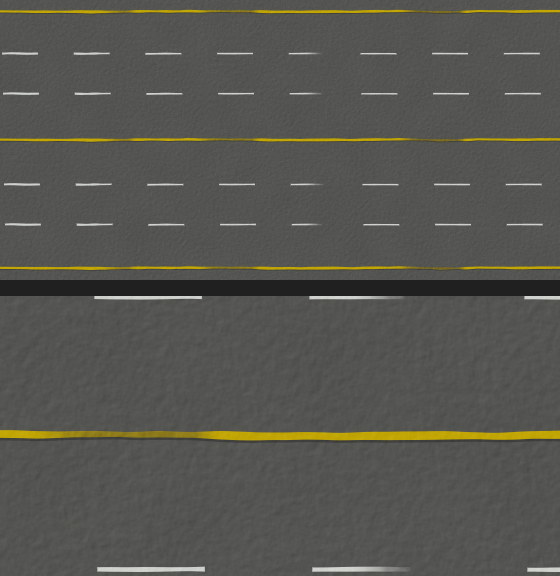
Top, the full canvas; bottom, a detail of the centre.
Write a Shadertoy shader that draws this texture.

```glsl
vec2 hashGradient(vec2 cell) {
    vec3 p = fract(cell.xyx * vec3(0.1031, 0.1030, 0.0973));
    p += dot(p, p.yzx + 33.33);
    return fract((p.xx + p.yz) * p.zy) * 2.0 - 1.0;
}

float gradientNoise(vec2 p) {
    vec2 i = floor(p), f = p - i;
    vec2 u = f * f * f * (f * (f * 6.0 - 15.0) + 10.0);
    float a = dot(hashGradient(i), f);
    float b = dot(hashGradient(i + vec2(1, 0)), f - vec2(1, 0));
    float c = dot(hashGradient(i + vec2(0, 1)), f - vec2(0, 1));
    float d = dot(hashGradient(i + 1.0), f - 1.0);
    return mix(mix(a, b, u.x), mix(c, d, u.x), u.y);
}

float fbm(vec2 p) {
    float sum = 0.0, amplitude = 0.6;
    for (int octave = 0; octave < 3; octave++) {
        sum += amplitude * gradientNoise(p);
        p = mat2(1.6, 1.2, -1.2, 1.6) * p + 7.3;
        amplitude *= 0.6;
    }
    return sum;
}

// One-dimensional noise along the road
float alongRoad(float x, float seed) {
    return gradientNoise(vec2(x, seed + 0.5));
}

// Worn stretch between two positions, with a soft start and a quicker end
float wornStretch(float x, float from, float to) {
    return smoothstep(from - 0.04, from + 0.04, x) * (1.0 - smoothstep(to - 0.03, to + 0.01, x));
}

float coverage(float dist) {
    return clamp(0.5 - dist * iResolution.y, 0.0, 1.0);
}

void mainImage(out vec4 fragColor, in vec2 fragCoord) {
    vec2 p = fragCoord / iResolution.y;

    // Asphalt: embossed grain with faint broad mottling
    float grain = fbm(p * 75.0);
    float relief = grain - fbm((p + vec2(-0.0025, 0.0025)) * 75.0);
    vec3 color = vec3(0.33, 0.33, 0.32) + 0.055 * relief + 0.02 * grain;
    color += 0.012 * gradientNoise(p * 9.0);

    // Solid yellow lines
    float yellowWear = 0.45 * wornStretch(p.x, 0.40, 0.48)
                     + 0.55 * wornStretch(p.x, 0.74, 0.92)
                     + 0.80 * wornStretch(p.x, 1.46, 1.66);
    float yellowY = p.y - 0.501 - 0.004 * alongRoad(p.x * 5.0, 3.0)
                  - 0.0015 * alongRoad(p.x * 22.0, 8.0);
    yellowY -= 0.458 * round(yellowY / 0.458);
    float yellowHalf = 0.0046 * (1.0 - 0.35 * yellowWear) + 0.002 * alongRoad(p.x * 17.0, 12.0);
    float shadow = coverage(abs(yellowY + 0.002) - yellowHalf - 0.001);
    color *= 1.0 - 0.25 * shadow;
    vec3 yellow = mix(vec3(0.76, 0.65, 0.02), vec3(0.50, 0.43, 0.12), yellowWear) + 0.06 * relief;
    float yellowPaint = clamp(1.0 - 0.3 * yellowWear + 0.5 * yellowWear * grain, 0.0, 1.0);
    color = mix(color, yellow, yellowPaint * coverage(abs(yellowY) - yellowHalf));

    // White dashes: two rows in each carriageway, each row shifted slightly
    float roughness = mix(1.0, 0.3, smoothstep(0.1, 0.8, p.x));
    float dashY = p.y - (p.y > 0.5 ? 0.737 : 0.2695)
                - 0.003 * roughness * alongRoad(p.x * 14.0, 21.0);
    float row = (p.y > 0.5 ? 0.0 : 2.0) + (dashY < 0.0 ? 1.0 : 0.0);
    float dashX = (fract((p.x - 0.0075 - 0.0035 * row) / 0.256 + 0.25) - 0.25) * 0.256;
    float dashHalf = mix(0.0027, 0.0037, smoothstep(0.4, 0.0, p.x) * 1.0)
                   + 0.0025 * roughness * alongRoad(p.x * 26.0, 30.0);
    dashHalf -= 0.0007 * wornStretch(p.x, 1.27, 1.33);
    float dashDist = max(abs(abs(dashY) - 0.0716) - dashHalf, abs(dashX - 0.064) - 0.064);
    float dashWear = wornStretch(p.x, 1.125, 1.24);
    float dashPaint = clamp(1.0 - dashWear * (1.0 + 0.6 * grain), 0.0, 1.0);
    vec3 white = vec3(0.81, 0.82, 0.80) + 0.06 * relief;
    color = mix(color, white, dashPaint * coverage(dashDist));

    fragColor = vec4(color, 1.0);
}
```
